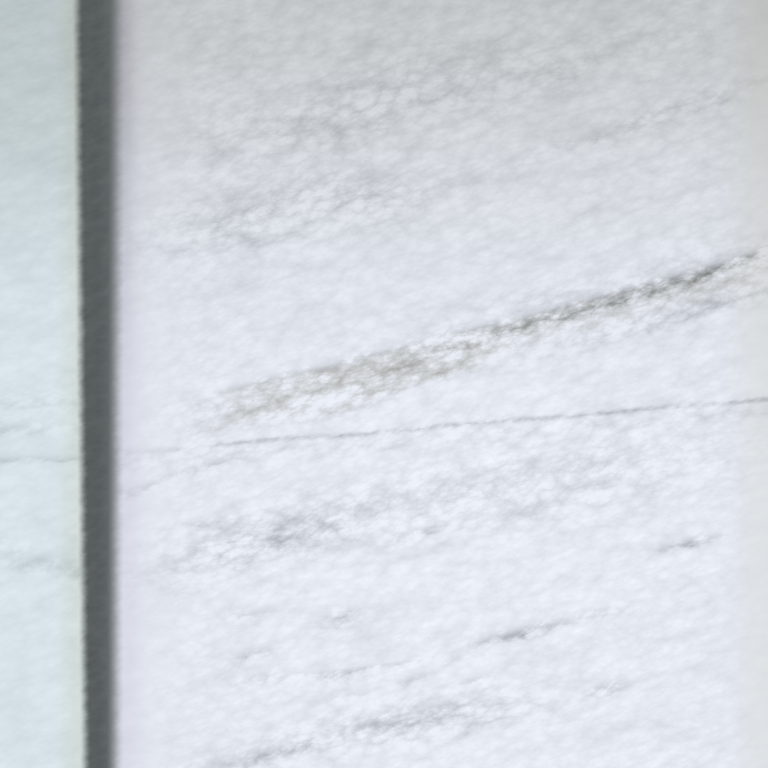
This texture is drawn by a three.js fragment shader. Its source:

```glsl
// Pale veined marble slabs parted by a dark vertical groove.
// Vertical gradients set the light; layered cellular noise gives the grain,
// and slanted gaussian streaks with ragged edges form the veins.
varying vec2 vUv;

vec2 hash2(vec2 p) {
  vec3 q = fract(p.xyx * vec3(0.1031, 0.1030, 0.0973));
  q += dot(q, q.yzx + 33.33);
  return fract((q.xx + q.yz) * q.zy);
}

// Distance to the nearest scattered point, centred near zero
float cellular(vec2 p) {
  vec2 cell = floor(p), f = fract(p);
  float nearest = 2.0;
  for (int j = -1; j <= 1; j++) {
    for (int i = -1; i <= 1; i++) {
      vec2 o = vec2(float(i), float(j));
      vec2 d = o + hash2(cell + o) - f;
      nearest = min(nearest, dot(d, d));
    }
  }
  return sqrt(nearest) - 0.5;
}

float layeredGrain(vec2 p) {
  float sum = 0.0, amp = 0.55;
  for (int i = 0; i < 4; i++) {
    sum += amp * cellular(p);
    p = mat2(0.92, -0.39, 0.39, 0.92) * p * 1.8 + 7.3;
    amp *= 0.66;
  }
  return sum;
}

float bell(float d, float width) {
  return exp(-d * d / (width * width));
}

// Soft slanted smear around a centre; size is half length and half thickness
float smear(vec2 p, vec2 centre, vec2 size, float slope) {
  vec2 d = p - centre;
  d.y -= slope * d.x;
  return bell(d.x, size.x) * bell(d.y, size.y);
}

void main() {
  vec2 uv = vUv;

  // Stone grain, sheared along the bedding
  vec2 bed = vec2(uv.x, uv.y - 0.25 * uv.x);
  float broad = layeredGrain(bed * vec2(10.0, 27.0)) + 0.04;
  float fine = layeredGrain(bed * vec2(36.0, 62.0) + 20.0) + 0.04;
  float ragged = clamp(0.95 + 2.4 * broad + 2.6 * fine, 0.0, 2.3);
  vec2 p = uv + vec2(0.0, 0.012 * broad + 0.008 * fine);

  // Light falling off toward the top
  vec3 slab = mix(vec3(0.885, 0.903, 0.938), vec3(0.848, 0.863, 0.89), smoothstep(0.4, 0.78, uv.y));
  slab = mix(slab, vec3(0.762, 0.775, 0.785), smoothstep(0.66, 1.02, uv.y));
  slab += 0.008 * sin(uv.x * 5.0 - 1.5) * smoothstep(0.8, 0.4, uv.y);

  // Main vein: upper edge, tan wedge beneath it, darker ridge to the right
  float s = p.x - 0.2;
  float veinTop = 0.473 + 0.22 * s + 0.04 * s * s;
  float veinBase = mix(0.43 + 0.13 * s, veinTop - 0.04, smoothstep(0.35, 0.7, p.x));
  float wedge = smoothstep(veinBase - 0.014, veinBase + 0.014, p.y)
    * smoothstep(veinTop + 0.005, veinTop - 0.008, p.y);
  wedge *= smoothstep(0.17, 0.42, p.x) * (1.0 - 0.4 * smoothstep(0.5, 0.8, p.x));
  float edge = bell(p.y - veinTop, 0.004) * smoothstep(0.2, 0.4, p.x);
  float ridge = bell(p.y - 0.536 - 0.295 * (p.x - 0.547), 0.009) * smoothstep(0.42, 0.72, p.x);
  float under = bell(p.y - veinTop + 0.052, 0.013) * smoothstep(0.55, 0.85, p.x);
  float halo = bell(p.y - veinTop - 0.008, 0.022) * smoothstep(0.4, 0.7, p.x);
  slab -= ragged * (wedge * vec3(0.072, 0.077, 0.098) + edge * 0.04
    + ridge * vec3(0.08, 0.08, 0.085) + under * 0.05 + halo * 0.025);

  // Hairline crack across the slab, fading in and out
  float crackY = 0.411 + 0.083 * (uv.x - 0.17) + 0.004 * broad + 0.001 * sin(uv.x * 23.0);
  float crackDepth = clamp(0.1 + 0.2 * broad + 0.15 * fine, 0.03, 0.15);
  slab -= bell(uv.y - crackY, 0.0034) * crackDepth * smoothstep(0.05, 0.4, uv.x);
  slab -= ragged * 0.02 * bell(p.y - crackY + 0.012, 0.012);

  // Broad cloudy smears above and below the vein
  float cloud = smear(p, vec2(0.47, 0.86), vec2(0.2, 0.045), 0.25) * 0.035
    + smear(p, vec2(0.34, 0.72), vec2(0.14, 0.04), 0.25) * 0.045
    + smear(p, vec2(0.5, 0.74), vec2(0.08, 0.025), 0.1) * 0.035
    + smear(p, vec2(0.86, 0.85), vec2(0.17, 0.012), 0.33) * 0.035
    + smear(p, vec2(0.76, 0.92), vec2(0.16, 0.014), 0.25) * 0.02
    + smear(p, vec2(0.23, 0.38), vec2(0.07, 0.006), 0.34) * 0.06
    + smear(p, vec2(0.35, 0.3), vec2(0.13, 0.028), 0.25) * 0.07
    + smear(p, vec2(0.68, 0.37), vec2(0.25, 0.045), 0.15) * 0.04
    + smear(p, vec2(0.47, 0.128), vec2(0.13, 0.005), 0.12) * 0.065
    + smear(p, vec2(0.68, 0.178), vec2(0.055, 0.007), 0.22) * 0.1
    + smear(p, vec2(0.55, 0.065), vec2(0.14, 0.024), 0.15) * 0.065
    + smear(p, vec2(0.36, 0.02), vec2(0.1, 0.014), 0.25) * 0.06;
  slab -= ragged * cloud;

  // Small scattered flecks in the lower half
  for (int i = 0; i < 16; i++) {
    vec2 h = hash2(vec2(float(i) * 3.7 + 1.0, 9.0));
    vec2 centre = vec2(0.26 + 0.65 * h.x, 0.04 + 0.28 * h.y);
    slab -= ragged * 0.05 * smear(p, centre, vec2(0.015 + 0.025 * h.y, 0.006), 0.2);
  }
  float grainFade = smoothstep(0.14, 0.28, uv.x) * smoothstep(1.0, 0.92, uv.x);
  slab -= (0.06 * broad + 0.075 * fine) * (0.25 + 0.75 * grainFade);

  // Lavender bevel beside the groove, warm margin at the far right
  slab = mix(slab, slab * vec3(0.965, 0.957, 0.972), smoothstep(0.2, 0.16, uv.x));
  slab = mix(slab, slab * vec3(0.985, 0.98, 0.957), smoothstep(0.93, 1.0, uv.x));

  // Cooler left slab with faint bands and a greenish rim
  vec3 side = mix(vec3(0.84, 0.887, 0.91), vec3(0.73, 0.772, 0.78), smoothstep(0.5, 1.0, uv.y));
  side -= 0.05 * broad + 0.04 * fine;
  side -= ragged * (0.03 * bell(p.y - 0.445 + 0.06 * p.x, 0.007) + 0.035 * bell(p.y - 0.404, 0.005)
    + 0.025 * bell(p.y - 0.475, 0.012) + 0.03 * bell(p.y - 0.28 + 0.2 * p.x, 0.014));
  side = mix(side, side * vec3(0.98, 0.97, 0.935), smoothstep(0.07, 0.1, uv.x));

  // Dark groove, firm on the left and soft on the right
  float left = mix(0.111, 0.1, uv.y) + 0.003 * fine;
  float right = mix(0.150, 0.152, uv.y) + 0.003 * fine;
  vec3 groove = vec3(0.35, 0.37, 0.373) + 0.05 * fine + 0.05 * smoothstep(0.125, 0.15, uv.x);
  vec3 color = mix(groove, slab, smoothstep(right - 0.012, right + 0.012, uv.x));
  color -= 0.07 * bell(uv.x - right - 0.008, 0.014) * smoothstep(0.2, 1.0, uv.y);
  color = mix(side, color, smoothstep(left - 0.007, left + 0.008, uv.x));
  gl_FragColor = vec4(color, 1.0);
}
```
